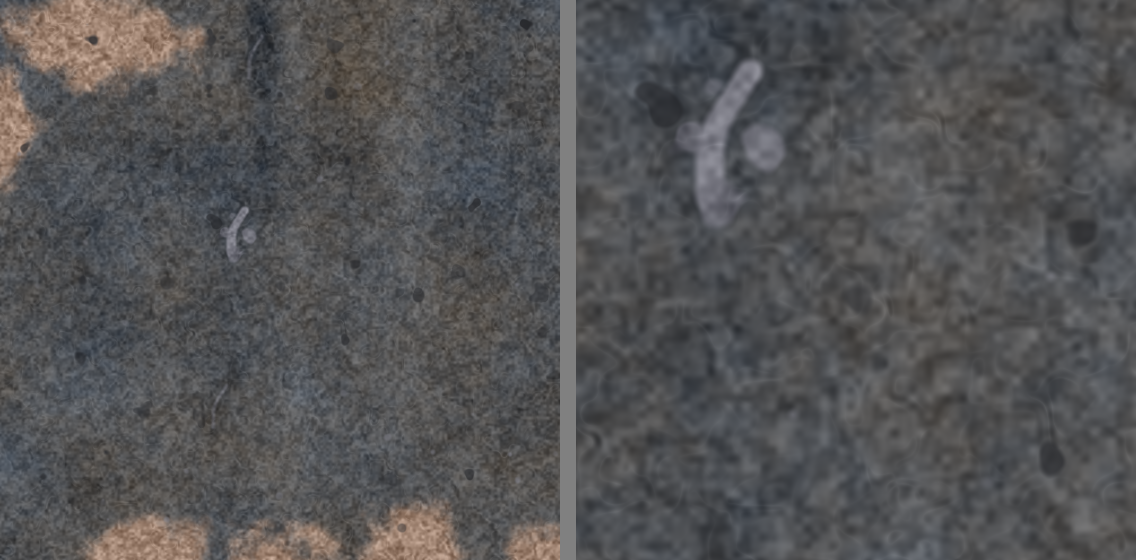
Left: the whole. Right: its middle third, enlarged.
A three.js fragment shader for this texture:

```glsl
// Shaded, gritty ground with faint vertical bands, warm sunlit patches,
// dark pits and a line of pale twigs. Layers of warped value noise give the
// grain; ellipses, jittered cells and capsules give the larger features.

#define GRAIN_SCALE 92.0
#define GRAIN_CONTRAST 0.27
#define BLOTCH_CONTRAST 0.13
#define TINT_STRENGTH 0.9
#define PIT_CELLS 9.0
#define FLECK_CELLS 26.0
#define SOFT_EDGE 0.003
#define GROUND vec3(0.312, 0.317, 0.326)
#define WARM_SHIFT vec3(0.025, 0.0, -0.030)
#define SUNLIT vec3(0.63, 0.52, 0.45)
#define PIT vec3(0.15, 0.155, 0.17)
#define PALE vec3(0.50, 0.50, 0.54)

varying vec2 vUv;

float hash(vec2 p) {
  vec3 q = fract(p.xyx * 0.1031);
  q += dot(q, q.yzx + 33.33);
  return fract((q.x + q.y) * q.z);
}

float noise(vec2 p) {
  vec2 i = floor(p), f = fract(p);
  f = f * f * (3.0 - 2.0 * f);
  float low = mix(hash(i), hash(i + vec2(1.0, 0.0)), f.x);
  float high = mix(hash(i + vec2(0.0, 1.0)), hash(i + vec2(1.0)), f.x);
  return mix(low, high, f.y);
}

// Fractal noise centred on zero
float fbm(vec2 p) {
  float sum = 0.0, amp = 0.5;
  for (int i = 0; i < 5; i++) {
    sum += amp * (noise(p) - 0.5);
    p = mat2(1.6, 1.2, -1.2, 1.6) * p + 17.3;
    amp *= 0.55;
  }
  return sum;
}

// Short curled crumbs plus finer grit, centred on zero
float grain(vec2 uv) {
  vec2 p = uv * GRAIN_SCALE;
  vec2 curl = vec2(noise(p * 0.7 + 41.0), noise(p * 0.7 + 97.0));
  float crumbs = noise(p + 2.2 * curl) - 0.5;
  float ridges = 0.32 - abs(2.0 * noise(p * 0.8 + 2.5 * curl.yx + 63.0) - 1.0);
  return 0.4 * crumbs + 0.22 * ridges + 0.42 * (noise(p * 2.1 + 7.0) - 0.5);
}

float band(float x, float centre, float width) {
  float d = (x - centre) / width;
  return exp(-d * d);
}

float blob(vec2 p, vec2 centre, vec2 radius) {
  return 1.0 - length((p - centre) / radius);
}

float capsule(vec2 p, vec2 a, vec2 b, float radius) {
  vec2 ab = b - a;
  return length(p - a - ab * clamp(dot(p - a, ab) / dot(ab, ab), 0.0, 1.0)) - radius;
}

float cover(float d) {
  return 1.0 - smoothstep(-SOFT_EDGE, SOFT_EDGE, d);
}

// One jittered round speck in some of the cells, each of its own strength
float specks(vec2 uv, float cells, float chance, float smallest, float largest) {
  vec2 id = floor(uv * cells);
  vec2 centre = (id + 0.25 + 0.5 * vec2(hash(id + 11.0), hash(id + 23.0))) / cells;
  float size = mix(smallest, largest, hash(id + 37.0));
  float d = length(uv - centre) - size + size * 1.6 * (noise(uv * 75.0) - 0.5);
  return cover(d) * step(hash(id + 53.0), chance) * mix(0.35, 0.95, hash(id + 71.0));
}

// Light falling in the upper left corner and along the lower edge
float sunlight(vec2 uv) {
  float field = max(blob(uv, vec2(0.165, 0.935), vec2(0.18, 0.115)),
                    blob(uv, vec2(0.01, 0.79), vec2(0.055, 0.14)));
  for (int i = 0; i < 4; i++) {
    float k = float(i);
    vec2 radius = vec2(0.14 - 0.02 * k, 0.075 + 0.055 * step(1.5, mod(k, 3.0)));
    field = max(field, blob(uv, vec2(0.26 + 0.24 * k, 0.0), radius));
  }
  return smoothstep(-0.05, 0.5, field + 1.3 * fbm(uv * 13.0 + 5.0));
}

void main() {
  vec2 uv = vUv;
  float grit = grain(uv);
  float upper = smoothstep(0.45, 0.95, uv.y);

  // Ground tone: blotches, vertical bands and a cool shadow by the twigs
  float brown = band(uv.x, 0.62, 0.09) * upper;
  float shade = band(uv.x, 0.47, 0.03) * upper;
  float cool = max(shade, band(uv.x, 0.42, 0.05) * band(uv.y, 0.5, 0.14));
  float tone = GRAIN_CONTRAST * grit + BLOTCH_CONTRAST * fbm(uv * 7.0);
  tone += 0.025 * (band(uv.x, 0.53, 0.03) + band(uv.x, 0.74, 0.04));
  tone -= 0.055 * shade + 0.025 * brown + 0.02 * cool;
  float tint = 3.0 * fbm(uv * 6.0 + 31.0) + 0.7 * (noise(uv * 60.0) - 0.5);
  tint += 0.8 * brown - 0.8 * cool;
  vec3 color = GROUND + tone + WARM_SHIFT * TINT_STRENGTH * tint;

  // Sunlit patches
  color = mix(color, SUNLIT + 0.42 * grit, sunlight(uv));

  // Dark pits and tiny pale flecks
  color = mix(color, PIT, specks(uv, PIT_CELLS, 0.38, 0.004, 0.014));
  color = mix(color, PALE, 0.7 * specks(uv + 0.37, FLECK_CELLS, 0.05, 0.002, 0.005));

  // Pale twigs in a leaning row, the middle one thick and bent
  for (int i = 0; i < 3; i++) {
    float k = float(i), thick = 1.0 - abs(k - 1.0);
    vec2 p = uv - vec2(0.388 + 0.032 * k, 0.275 + 0.312 * k);
    p.x += 0.005 * cos(p.y * 70.0);
    float d = capsule(p, vec2(-0.012, -0.038), vec2(0.012, 0.036), 0.003 + 0.005 * thick);
    color -= 0.05 * exp(-max(d, 0.0) * 45.0);
    color = mix(color, PALE + 0.3 * grit, cover(d) * mix(0.5, 0.95, thick));
  }

  // Chips lying around the middle twig
  for (int i = 0; i < 3; i++) {
    float angle = 0.4 + 2.1 * float(i);
    vec2 p = uv - vec2(0.422, 0.568) - 0.024 * vec2(cos(angle), sin(angle));
    float d = length(p) - 0.011 + 0.012 * (noise(uv * 80.0) - 0.5);
    color = mix(color, PALE - 0.06 + 0.3 * grit, 0.8 * cover(d));
  }

  gl_FragColor = vec4(clamp(color, 0.0, 1.0), 1.0);
}
```
